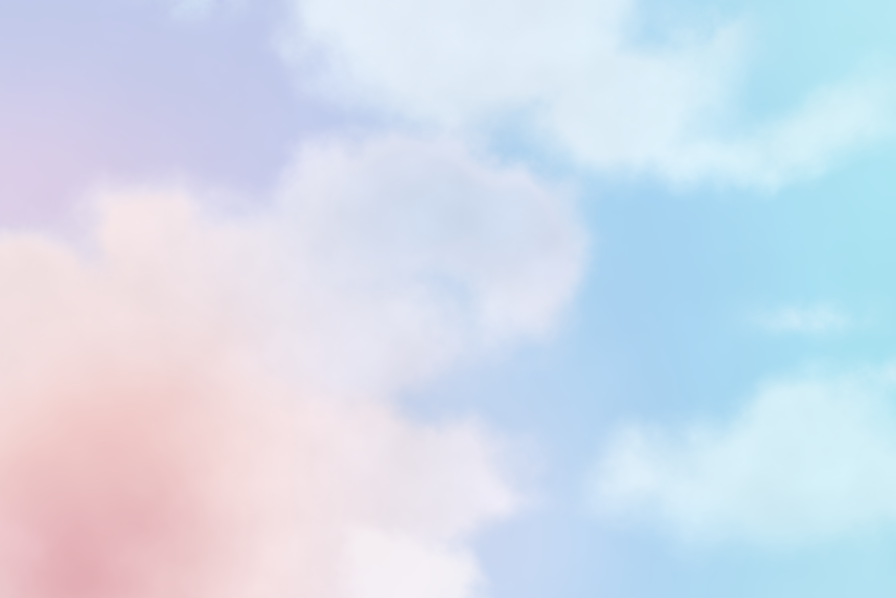
Write a WebGL 2 fragment shader that draws this texture.

```glsl
#version 300 es
precision highp float;
// Pastel sky: soft clouds over a lavender-to-cyan gradient, with a rosy lower left.
// Each cloud is a smooth union of ellipses, warped and frayed by value noise;
// broad Gaussian glows then tint its shaded and sunlit parts.

uniform vec2 u_resolution;
out vec4 fragColor;

float hash(vec2 p) {
  vec3 q = fract(p.xyx * 0.1031);
  q += dot(q, q.yzx + 33.33);
  return fract((q.x + q.y) * q.z);
}

float noise(vec2 p) {
  vec2 i = floor(p), f = fract(p);
  f = f * f * f * (f * (f * 6.0 - 15.0) + 10.0);
  return mix(mix(hash(i), hash(i + vec2(1, 0)), f.x),
             mix(hash(i + vec2(0, 1)), hash(i + vec2(1, 1)), f.x), f.y);
}

// Fractal noise, centred on zero
float fbm(vec2 p) {
  float sum = 0.0, amp = 0.5;
  for (int i = 0; i < 6; i++) {
    sum += amp * (noise(p) - 0.5);
    p = mat2(1.6, 1.2, -1.2, 1.6) * p + 7.3;
    amp *= 0.5;
  }
  return sum;
}

// Approximate distance inside an ellipse, positive within
float puff(vec2 p, vec2 centre, vec2 radius) {
  return (1.0 - length((p - centre) / radius)) * min(radius.x, radius.y);
}

float join(float a, float b) {
  float h = max(0.03 - abs(a - b), 0.0) / 0.03;
  return max(a, b) + h * h * 0.0075;
}

float glow(vec2 p, vec2 centre, vec2 radius) {
  vec2 q = (p - centre) / radius;
  return exp(-dot(q, q));
}

float topCloud(vec2 p) {
  float d = puff(p, vec2(0.78, 1.0), vec2(0.31, 0.20));
  d = join(d, puff(p, vec2(0.82, 0.87), vec2(0.27, 0.10)));
  d = join(d, puff(p, vec2(1.05, 0.82), vec2(0.19, 0.13)));
  d = join(d, puff(p, vec2(1.19, 0.73), vec2(0.17, 0.055)));
  vec2 arm = mat2(0.92, -0.39, 0.39, 0.92) * (p - vec2(1.42, 0.80));
  return join(d, puff(arm, vec2(0), vec2(0.21, 0.065)));
}

float mainCloud(vec2 p) {
  float d = puff(p, vec2(0.66, 0.65), vec2(0.22, 0.135));
  d = join(d, puff(p, vec2(0.87, 0.58), vec2(0.125, 0.15)));
  d = join(d, puff(p, vec2(0.42, 0.57), vec2(0.20, 0.08)));
  d = join(d, puff(p, vec2(0.24, 0.60), vec2(0.13, 0.11)));
  d = join(d, puff(p, vec2(0.02, 0.50), vec2(0.20, 0.13)));
  d = join(d, puff(p, vec2(0.30, 0.42), vec2(0.55, 0.18)));
  return join(d, puff(p, vec2(0.05, 0.15), vec2(0.70, 0.42)));
}

float lowCloud(vec2 p) {
  float d = puff(p, vec2(0.60, 0.20), vec2(0.28, 0.12));
  d = join(d, puff(p, vec2(0.48, 0.27), vec2(0.15, 0.09)));
  return join(d, puff(p, vec2(0.42, 0.05), vec2(0.32, 0.20)));
}

float rightCloud(vec2 p) {
  float d = puff(p, vec2(1.34, 0.20), vec2(0.30, 0.13));
  d = join(d, puff(p, vec2(1.37, 0.29), vec2(0.15, 0.11)));
  return join(d, puff(p, vec2(1.09, 0.21), vec2(0.09, 0.06)));
}

void main() {
  vec2 p = gl_FragCoord.xy / u_resolution * vec2(1.5, 1.0);
  float broad = fbm(p * 4.0 + 3.0), fine = fbm(p * 13.0 + 19.0);
  vec2 w = p + 0.07 * vec2(fbm(p * 7.0), fbm(p * 7.0 + 41.0));
  float fray = 0.055 * fine;
  float soft = 0.02 + 0.03 * noise(p * 6.0 + 9.0);

  // Sky
  vec3 sky = mix(vec3(0.75, 0.79, 0.92), vec3(0.64, 0.82, 0.94), smoothstep(0.4, 1.05, p.x));
  sky = mix(sky, vec3(0.66, 0.88, 0.94), smoothstep(1.05, 1.5, p.x));
  sky = mix(sky, vec3(0.85, 0.80, 0.90), glow(p, vec2(0.0, 0.68), vec2(0.4, 0.2)));
  sky = mix(sky, vec3(0.80, 0.85, 0.95), 0.9 * glow(p, vec2(0.82, 0.1), vec2(0.26, 0.38)));
  sky = mix(sky, vec3(0.74, 0.92, 0.96), 0.7 * glow(p, vec2(1.5, 1.0), vec2(0.35, 0.25)));
  float wisps = glow(p, vec2(1.36, 0.47), vec2(0.10, 0.03)) + glow(p, vec2(1.48, 0.37), vec2(0.08, 0.03))
              + glow(p, vec2(1.20, 0.94), vec2(0.07, 0.06)) + glow(p, vec2(0.34, 1.0), vec2(0.09, 0.03));
  sky = mix(sky, vec3(0.85, 0.93, 0.97), wisps * clamp(0.4 + 2.5 * fine, 0.0, 0.8));
  sky += 0.04 * broad;

  // Upper and right clouds, paler at the core and thin underneath
  vec3 cool = mix(vec3(0.89, 0.93, 0.97), vec3(0.84, 0.94, 0.97), smoothstep(0.8, 1.4, p.x));
  cool += 0.06 * broad + 0.03 * fine;
  vec3 col = mix(sky, cool, 0.93 * smoothstep(-soft, soft * 1.8, topCloud(w) + fray));
  float lower = smoothstep(0.0, 0.20, p.y);
  float rightMask = smoothstep(-soft, soft * 1.6, rightCloud(w) + fray);
  col = mix(col, cool, rightMask * mix(0.45, 0.92, lower));
  col = mix(col, vec3(0.76, 0.90, 0.96), 0.5 * glow(p, vec2(1.45, 0.0), vec2(0.3, 0.12)));

  // Main cloud, lavender shade on the right and rose on the left
  float d = mainCloud(w) + fray;
  vec3 body = mix(vec3(0.96, 0.90, 0.91), vec3(0.88, 0.89, 0.95), smoothstep(0.15, 0.75, p.x));
  body = mix(body, vec3(0.80, 0.86, 0.94), 0.85 * glow(p, vec2(0.78, 0.64), vec2(0.24, 0.13)));
  body = mix(body, vec3(0.92, 0.93, 0.97), 0.8 * glow(p, vec2(0.77, 0.485), vec2(0.13, 0.05)));
  body = mix(body, vec3(0.93, 0.93, 0.97), 0.6 * smoothstep(0.05, 0.0, d) * smoothstep(0.4, 0.6, p.y));
  body += 0.06 * broad + 0.04 * fine;
  float under = smoothstep(0.42, 0.30, p.y) * smoothstep(0.4, 0.8, p.x);
  col = mix(col, body, smoothstep(-soft, soft * 1.3 + 0.05 * under, d) * (1.0 - 0.4 * under));

  // Lower billows
  vec3 billow = mix(vec3(0.96, 0.88, 0.88), vec3(0.93, 0.92, 0.96), smoothstep(0.3, 0.8, p.x));
  billow += 0.06 * broad + 0.05 * fine;
  col = mix(col, billow, 0.9 * smoothstep(-soft, soft * 1.5, lowCloud(w) + fray));
  float bank = join(puff(w, vec2(0.71, 0.03), vec2(0.12, 0.06)), puff(w, vec2(0.63, 0.08), vec2(0.05, 0.04)));
  col = mix(col, vec3(0.96, 0.95, 0.97), 0.9 * smoothstep(-0.015, 0.03, bank + fray));

  // Rosy shadow
  vec2 r = p + 0.25 * vec2(broad, fbm(p * 3.0 + 60.0));
  col = mix(col, vec3(0.95, 0.83, 0.82), 0.75 * glow(r, vec2(0.12, 0.22), vec2(0.38, 0.22)));
  col = mix(col, vec3(0.93, 0.75, 0.74), 0.65 * glow(r, vec2(0.20, 0.24), vec2(0.16, 0.13)));
  col = mix(col, vec3(0.88, 0.66, 0.69), 0.9 * glow(r, vec2(0.14, 0.04), vec2(0.22, 0.14)));
  col = mix(col, vec3(0.94, 0.80, 0.83), 0.5 * glow(r, vec2(0.03, 0.11), vec2(0.08, 0.05)));
  fragColor = vec4(clamp(col, 0.0, 1.0), 1.0);
}
```
